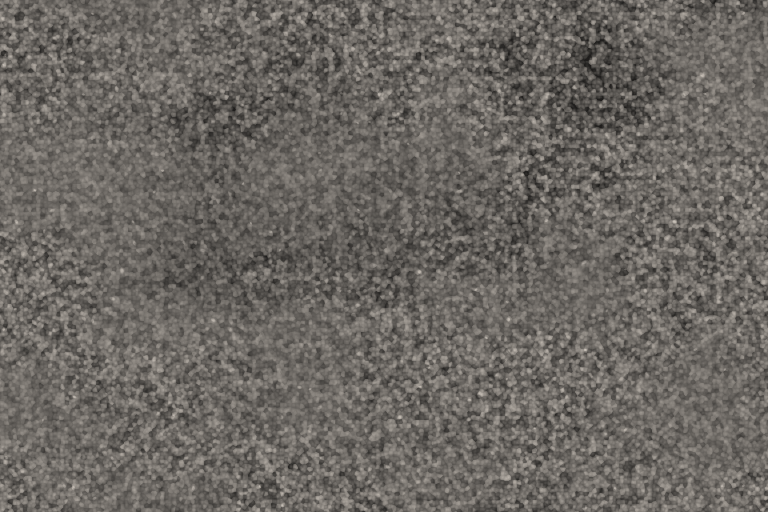
This texture is drawn by a Shadertoy shader. Its source:

```glsl
float hash(vec2 p) {
    return fract(sin(dot(p, vec2(127.1, 311.7))) * 43758.5453);
}

float valueNoise(vec2 p) {
    vec2 cell = floor(p), f = fract(p);
    f = f * f * (3.0 - 2.0 * f);
    return mix(mix(hash(cell), hash(cell + vec2(1, 0)), f.x),
               mix(hash(cell + vec2(0, 1)), hash(cell + vec2(1, 1)), f.x), f.y);
}

float fbm(vec2 p) {
    float sum = 0.0, weight = 0.5;
    for (int i = 0; i < 4; i++) {
        sum += weight * valueNoise(p);
        p = mat2(1.6, 1.2, -1.2, 1.6) * p + 7.3;
        weight *= 0.5;
    }
    return sum / 0.9375;
}

// Packed stones: x = softly blended tone, y = distance to the nearest centre
vec2 stones(vec2 p) {
    vec2 cell = floor(p);
    float toneSum = 0.0, weightSum = 0.0, nearest = 4.0;
    for (int y = -1; y <= 1; y++)
    for (int x = -1; x <= 1; x++) {
        vec2 id = cell + vec2(x, y);
        vec2 centre = id + 0.1 + 0.8 * vec2(hash(id + 3.7), hash(id + 19.1));
        float d2 = dot(p - centre, p - centre);
        float weight = exp(-9.0 * d2);
        toneSum += weight * hash(id + 41.3);
        weightSum += weight;
        nearest = min(nearest, d2);
    }
    return vec2(toneSum / weightSum, sqrt(nearest));
}

// Sparse pale chips, each a small stretched and turned disc
float chips(vec2 p) {
    vec2 id = floor(p);
    vec2 q = fract(p) - 0.3 - 0.4 * vec2(hash(id + 5.2), hash(id + 8.9));
    float angle = 6.2832 * hash(id + 2.4);
    q = mat2(cos(angle), sin(angle), -sin(angle), cos(angle)) * q;
    float radius = mix(0.12, 0.26, hash(id + 6.6));
    float disc = 1.0 - smoothstep(0.4 * radius, 1.3 * radius, length(q * vec2(0.8, 1.2)));
    return disc * step(0.955, hash(id + 71.5));
}

void mainImage(out vec4 fragColor, in vec2 fragCoord) {
    vec2 uv = fragCoord / iResolution.y;

    // Broad patches of wear and damp
    float wear = fbm(uv * vec2(3.6, 4.6) + 11.0);
    float damp = smoothstep(0.56, 0.82, fbm(uv * vec2(2.6, 3.8) + 31.0));
    float roughness = mix(0.72, 1.25, smoothstep(0.3, 0.68, wear)) + 0.2 * damp;

    // Grain of the surface
    vec2 fine = stones(uv * 128.0);
    vec2 coarse = stones(uv * 78.0 + 23.0);
    float grit = valueNoise(uv * 190.0 + 5.0);
    float grain = 0.25 * (fine.x - 0.5) - 0.11 * (fine.y - 0.4)
                + 0.13 * (coarse.x - 0.5) - 0.07 * (coarse.y - 0.4)
                + 0.10 * (grit - 0.5);

    float tone = 0.438 + roughness * grain;
    tone += 0.07 * (fbm(uv * 6.0 + 47.0) - 0.5) - 0.07 * damp;
    tone += 0.17 * chips(uv * 52.0);

    vec3 warmGrey = vec3(1.0, 0.962, 0.917);
    fragColor = vec4(clamp(tone, 0.12, 0.8) * warmGrey, 1.0);
}
```
